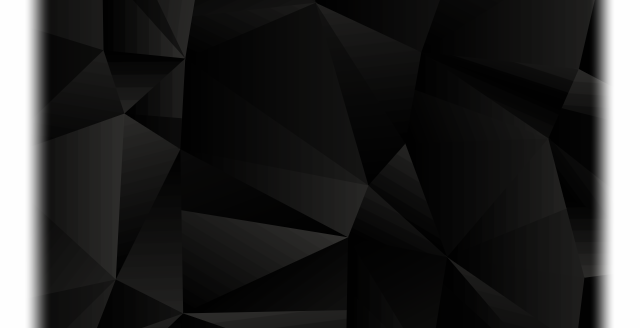
Reproduce this background procedurally as a Shadertoy shader.

```glsl
// Dark folded facets with stepped gradients, fading to white at both sides

float hash(vec2 p) {
    return fract(sin(dot(p, vec2(127.1, 311.7))) * 43758.5453);
}

float cross2(vec2 a, vec2 b) {
    return a.x * b.y - a.y * b.x;
}

float signedArea(vec2 a, vec2 b, vec2 c) {
    return 0.5 * cross2(b - a, c - a);
}

// Jittered grid point, in cell units
vec2 corner(vec2 id) {
    return id + 0.74 * (vec2(hash(id + 3.7), hash(id + 19.3)) - 0.5);
}

// Signed distance to the line a-b, positive on its left
float edgeDistance(vec2 p, vec2 a, vec2 b) {
    return cross2(b - a, p - a) / max(length(b - a), 1e-4);
}

// Adds one triangle: x sums weighted brightness, y sums coverage
void addFacet(inout vec2 sum, vec2 p, vec2 a, vec2 b, vec2 c, vec2 seed, float pixel) {
    float winding = signedArea(a, b, c) < 0.0 ? -1.0 : 1.0;
    float inside = min(winding * edgeDistance(p, a, b),
                   min(winding * edgeDistance(p, b, c), winding * edgeDistance(p, c, a)));
    float cover = clamp(inside / pixel + 0.5, 0.0, 1.0);
    if (cover <= 0.0) return;

    // Most gradients brighten to the right, the others lean
    float angle = hash(seed + 5.1) < 0.62 ? 0.0 : 4.0 * (hash(seed + 8.3) - 0.5);
    vec2 dir = vec2(cos(angle), sin(angle));
    vec3 ends = vec3(dot(a, dir), dot(b, dir), dot(c, dir));
    float low = min(ends.x, min(ends.y, ends.z));
    float high = max(ends.x, max(ends.y, ends.z));
    float span = max(high - low, 0.02);
    float t = clamp((dot(p, dir) - low) / span, 0.0, 1.0);

    // Narrow tonal steps
    float count = max(3.0, floor(span * 11.0));
    float s = t * count;
    float soft = min(1.0, 1.5 * pixel * count / span);
    float stepped = (floor(s) + smoothstep(1.0 - soft, 1.0, fract(s))) / count;
    float peak = mix(0.035, 0.21, hash(seed + 12.9));
    float tone = peak * pow(mix(t, stepped, 0.7), 1.2);
    sum += cover * vec2(tone, 1.0);
}

// Some triangles are folded once more from a corner to the opposite edge
void addFolded(inout vec2 sum, vec2 p, vec2 a, vec2 b, vec2 c, vec2 seed, float pixel) {
    if (hash(seed + 31.7) < 0.42) {
        vec2 fold = mix(b, c, mix(0.2, 0.7, hash(seed + 44.1)));
        addFacet(sum, p, a, b, fold, seed, pixel);
        addFacet(sum, p, a, fold, c, seed + 71.3, pixel);
    } else {
        addFacet(sum, p, a, b, c, seed, pixel);
    }
}

void mainImage(out vec4 fragColor, in vec2 fragCoord) {
    const float cellSize = 0.37;
    vec2 uv = fragCoord / iResolution.xy;
    vec2 p = fragCoord / iResolution.y / cellSize + vec2(7.3, 4.6);
    float pixel = 1.0 / (iResolution.y * cellSize);

    // Irregular triangle mesh from the nearby cells
    vec2 sum = vec2(0.0);
    for (int j = -1; j <= 1; j++) {
        for (int i = -1; i <= 1; i++) {
            vec2 id = floor(p) + vec2(i, j);
            vec2 a = corner(id);
            vec2 b = corner(id + vec2(1, 0));
            vec2 c = corner(id + vec2(1, 1));
            vec2 d = corner(id + vec2(0, 1));
            // Choose the diagonal that gives the fuller triangles
            float risingArea = min(signedArea(a, b, c), signedArea(a, c, d));
            float fallingArea = min(signedArea(a, b, d), signedArea(b, c, d));
            if (risingArea > fallingArea) {
                addFolded(sum, p, a, b, c, id, pixel);
                addFolded(sum, p, c, d, a, id + 0.37, pixel);
            } else {
                addFolded(sum, p, b, d, a, id, pixel);
                addFolded(sum, p, d, b, c, id + 0.37, pixel);
            }
        }
    }
    float tone = sum.x / max(sum.y, 1e-3);
    vec3 color = 0.004 + tone * vec3(1.0, 0.985, 0.95);

    // Soft white margins
    float margin = max(1.0 - smoothstep(0.037, 0.081, uv.x), smoothstep(0.921, 0.962, uv.x));
    fragColor = vec4(mix(color, vec3(0.997), margin), 1.0);
}
```
